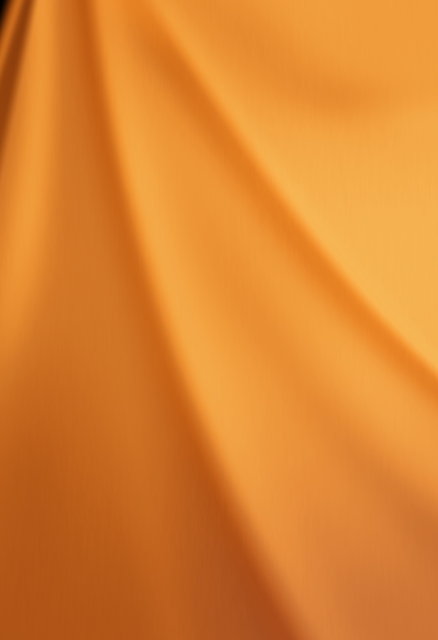
This texture is drawn by a Shadertoy shader. Its source:

```glsl
// Amber satin drapery with soft folds fanning out from the upper left.

float hash(vec2 p) {
    return fract(sin(dot(p, vec2(127.1, 311.7))) * 43758.55);
}

float noise(vec2 p) {
    vec2 cell = floor(p), f = fract(p);
    f = f * f * (3.0 - 2.0 * f);
    return mix(mix(hash(cell), hash(cell + vec2(1, 0)), f.x),
               mix(hash(cell + vec2(0, 1)), hash(cell + vec2(1, 1)), f.x), f.y);
}

// Soft ridge or valley profile around a fold line.
float fold(float offset, float width) {
    float d = offset / width;
    return exp(-d * d);
}

// Cloth colour from shade (0) to highlight (1).
vec3 satin(float tone) {
    vec3 stops[6] = vec3[6](
        vec3(0.66, 0.31, 0.08), vec3(0.76, 0.39, 0.11), vec3(0.82, 0.46, 0.15),
        vec3(0.91, 0.55, 0.19), vec3(0.95, 0.63, 0.25), vec3(0.965, 0.71, 0.33));
    vec3 color = stops[0];
    for (int i = 0; i < 5; i++)
        color = mix(color, stops[i + 1], clamp(tone * 5.0 - float(i), 0.0, 1.0));
    return color;
}

void mainImage(out vec4 fragColor, in vec2 fragCoord) {
    vec2 uv = fragCoord / iResolution.xy;
    float x = uv.x, t = 1.0 - uv.y;   // t runs down the cloth

    // Horizontal offsets from the sweeping fold lines
    float main = x - (0.195 + 0.145 * t + 0.31 * t * t);
    float upper = x - (0.35 + 0.97 * t + 0.8 * t * t * t * t);
    float lower = x - (0.365 - 0.016 * t + 0.934 * t * t);
    float left = x - (0.097 - 0.30 * t * t);

    // Shaded panel on the left
    float panel = 0.33 + 0.07 * fold(t - 0.42, 0.2) - 0.26 * smoothstep(0.5, 1.0, t);
    panel += 0.36 * fold(left, 0.035 + 0.05 * t) * (1.0 - smoothstep(0.3, 0.75, t));
    panel -= 0.18 * fold(main + 0.005, 0.025 + 0.05 * t) * (1.0 - 0.5 * t);
    panel += 0.09 * fold(x - 0.10 - 0.30 * t, 0.06) * smoothstep(0.5, 0.75, t);
    panel -= 0.10 * fold(x - 0.08, 0.10) * fold(t - 0.72, 0.16);

    // Lit panel between the main and upper folds
    float lit = 0.55 + 0.20 * smoothstep(0.0, 0.32, t) - 0.38 * smoothstep(0.55, 1.03, t);
    lit += 0.12 * fold(main - 0.05 - 0.055 * t, 0.035 + 0.05 * t);
    lit -= 0.15 * fold(lower, 0.05 + 0.06 * t) * smoothstep(0.15, 0.55, t);
    lit += 0.10 * fold(lower - 0.15, 0.10) * smoothstep(0.35, 0.65, t);
    lit -= 0.22 * fold(upper + 0.055, 0.06) * smoothstep(0.0, 0.12, t);

    // Bright panel above the upper fold
    float bright = 0.76 + 0.20 * smoothstep(0.05, 0.38, t);
    bright -= 0.16 * fold(x - 0.46 - 1.7 * t, 0.13) * (1.0 - smoothstep(0.1, 0.25, t));
    bright -= 0.12 * fold(t - 0.115 - 0.05 * x, 0.035) * smoothstep(0.5, 0.85, x);
    bright += 0.14 * fold(t - 0.175, 0.035) * smoothstep(0.75, 1.0, x);
    bright += 0.07 * fold(upper - 0.02, 0.03);

    // Join the panels across their fold edges
    float tone = mix(panel, lit, smoothstep(-0.005, 0.04 + 0.055 * t, main));
    tone = mix(tone, bright, smoothstep(-0.035, 0.015, upper));

    // Broad irregularity and fine vertical weave
    tone += 0.035 * (noise(uv * vec2(7.0, 5.0)) - 0.5);
    float weave = noise(uv * vec2(210.0, 32.0)) + noise(uv * vec2(330.0, 75.0)) - 1.0;
    tone += 0.025 * weave * (0.4 + 0.6 * noise(uv * 9.0));
    vec3 color = satin(tone);

    // Redder creases and dusty lower right
    float crease = fold(upper + 0.045, 0.05) + 0.7 * fold(main - 0.005, 0.04);
    color += vec3(0.02, -0.015, -0.04) * min(crease, 1.0);
    color += vec3(-0.01, 0.0, 0.065) * smoothstep(0.45, 1.0, t) * smoothstep(0.2, 0.8, x);

    // Deep tuck in the upper left corner with one narrow lit pleat
    float tuck = 1.0 - smoothstep(-0.018, 0.012, x - 0.08 + 0.30 * t);
    color = mix(color, vec3(0.53, 0.23, 0.04) + 0.6 * t * vec3(0.5, 0.3, 0.1), tuck);
    float pleat = fold(x - 0.043 + 0.45 * t, 0.013);
    color = mix(color, vec3(0.83, 0.45, 0.12), 0.85 * pleat);
    color *= smoothstep(-0.005, 0.025, x + 0.45 * t - 0.008);

    fragColor = vec4(clamp(color, 0.0, 1.0), 1.0);
}
```
